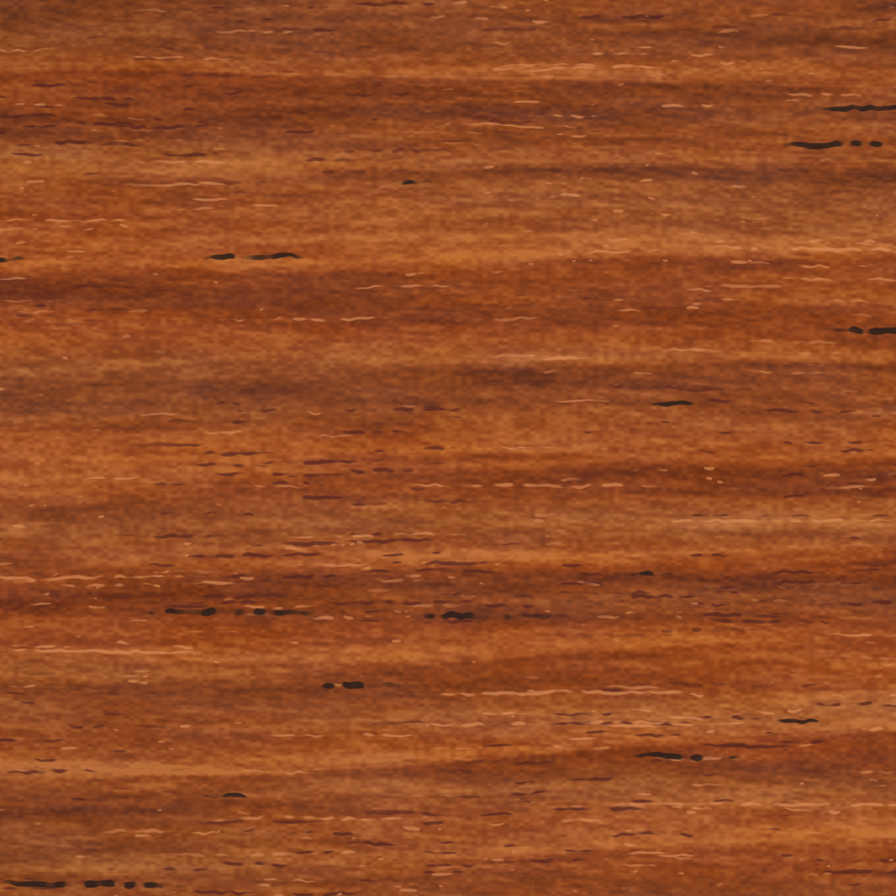
Give the GLSL for this texture, as a Shadertoy shader.

```glsl
const vec3 DARK_BROWN = vec3(0.420, 0.200, 0.112);
const vec3 RED_BROWN  = vec3(0.565, 0.277, 0.130);
const vec3 GOLD_BROWN = vec3(0.705, 0.405, 0.200);
const vec3 PORE_PLUM  = vec3(0.320, 0.140, 0.125);
const vec3 PORE_BLACK = vec3(0.160, 0.115, 0.105);
const vec3 PALE_FLECK = vec3(0.840, 0.540, 0.340);

float hash(vec2 p) {
    vec3 q = fract(p.xyx * 0.1031);
    q += dot(q, q.yzx + 33.33);
    return fract((q.x + q.y) * q.z);
}

float noise(vec2 p) {
    vec2 i = floor(p), f = fract(p);
    f = f * f * (3.0 - 2.0 * f);
    float low = mix(hash(i), hash(i + vec2(1, 0)), f.x);
    float high = mix(hash(i + vec2(0, 1)), hash(i + vec2(1, 1)), f.x);
    return mix(low, high, f.y);
}

// Noise centred on zero, stretched by the given frequencies
float grain(vec2 p, vec2 frequency, float seed) {
    return noise(p * frequency + seed) - 0.5;
}

// Growth rings: pale lower edge, darkening upwards, then a sharp return
float rings(vec2 p, float count) {
    float y = p.y * count + 0.9 * noise(p * vec2(0.8, 4.0) + 5.0);
    float f = fract(y);
    float depth = mix(0.35, 1.0, hash(vec2(floor(y), 71.0)));
    float shade = smoothstep(0.05, 0.9, f) * (1.0 - smoothstep(0.94, 1.0, f));
    float edge = smoothstep(0.0, 0.04, f) * (1.0 - smoothstep(0.04, 0.15, f));
    return depth * (0.36 - 0.75 * shade + 0.36 * edge);
}

// Tapered, ragged horizontal strokes scattered one per grid cell
float streaks(vec2 p, vec2 grid, float share, float halfWidth, float soft, float seed) {
    vec2 cell = floor(p * grid);
    float cover = 0.0;
    for (int j = -1; j <= 1; j++) {
        for (int i = -1; i <= 1; i++) {
            vec2 id = cell + vec2(i, j);
            vec2 key = id + seed;
            if (hash(key) > share) continue;
            vec2 jitter = vec2(hash(key + vec2(37, 11)), hash(key + vec2(13, 59)));
            float size = hash(key + vec2(83, 29));
            vec2 d = p - (id + 0.2 + 0.6 * jitter) / grid;
            float halfLength = mix(0.15, 0.9, size * size) / grid.x;
            float taper = max(1.0 - pow(abs(d.x) / halfLength, 2.0), 0.0);
            d.y += 0.0025 * (noise(vec2(p.x * 22.0, key.y * 7.0)) - 0.5);
            d.y += 0.0026 * (noise(vec2(p.x * 105.0, key.y * 5.0)) - 0.5);
            float ragged = noise(vec2(p.x * 90.0, key.y * 3.0));
            float width = halfWidth * mix(0.5, 1.0, size) * sqrt(taper) * (0.5 + ragged);
            float stroke = 1.0 - smoothstep(width - soft, width + soft, abs(d.y));
            float broken = mix(0.1, 1.0, smoothstep(0.2, 0.65, ragged));
            cover = max(cover, stroke * broken * smoothstep(0.0, 0.5, taper));
        }
    }
    return cover;
}

// Limits strokes to loose clusters
float cluster(vec2 p, float seed) {
    return smoothstep(0.3, 0.65, noise(p * vec2(3.0, 15.0) + seed));
}

vec3 woodColour(float tone) {
    vec3 lower = mix(DARK_BROWN, RED_BROWN, clamp(tone * 2.0, -0.2, 1.0));
    return mix(lower, GOLD_BROWN, clamp(tone * 2.0 - 1.0, 0.0, 1.15));
}

void mainImage(out vec4 fragColor, in vec2 fragCoord) {
    vec2 uv = fragCoord / iResolution.y;
    float soft = max(0.0012, 0.6 / iResolution.y);

    // Gentle waviness of the fibres
    vec2 p = uv;
    p.y += 0.012 * grain(uv, vec2(1.6, 3.0), 3.0) + 0.005 * grain(uv, vec2(6.0, 14.0), 9.0);

    // Bands from broad to fine
    float tone = 0.54 + 0.54 * rings(p, 9.5);
    tone += 0.40 * grain(p, vec2(0.7, 15.0), 21.0);
    tone += 0.42 * grain(p, vec2(1.8, 42.0), 43.0);
    tone += 0.40 * grain(p, vec2(7.0, 115.0), 67.0);
    tone += 0.36 * grain(p + vec2(0.0, 0.08 * p.x), vec2(48.0, 220.0), 91.0);
    tone += 0.38 * grain(p, vec2(170.0, 290.0), 117.0);
    vec3 colour = woodColour(tone);

    // Drift between red and olive
    float warmth = grain(p, vec2(1.2, 24.0), 139.0);
    colour += warmth * vec3(0.025, -0.020, -0.035);
    colour += grain(p, vec2(14.0, 70.0), 151.0) * vec3(0.0, 0.012, 0.04);

    // Pores, pale flecks and tiny glints
    float plum = streaks(p, vec2(13.0, 90.0), 0.42, 0.0018, soft, 210.0) * cluster(p, 31.0);
    float pale = streaks(p, vec2(15.0, 75.0), 0.34, 0.0015, soft, 330.0) * cluster(p, 57.0);
    float longPale = streaks(p, vec2(4.0, 23.0), 0.26, 0.0016, soft, 450.0);
    float glint = streaks(p, vec2(60.0, 130.0), 0.08, 0.0016, soft, 690.0) * cluster(p, 83.0);
    float black = streaks(p, vec2(6.0, 23.0), 0.08, 0.0034, soft, 570.0);
    colour = mix(colour, PORE_PLUM, 0.72 * plum);
    colour = mix(colour, PALE_FLECK, 0.66 * max(max(pale, longPale), glint));
    colour = mix(colour, PORE_BLACK, 0.85 * black);

    // Soft falloff of the light towards the left corners
    vec2 corner = vec2(1.0 - uv.x, 2.0 * abs(uv.y - 0.5));
    colour *= 1.02 - 0.09 * corner.x * corner.x * corner.y * corner.y;
    fragColor = vec4(clamp(colour, 0.0, 1.0), 1.0);
}
```
